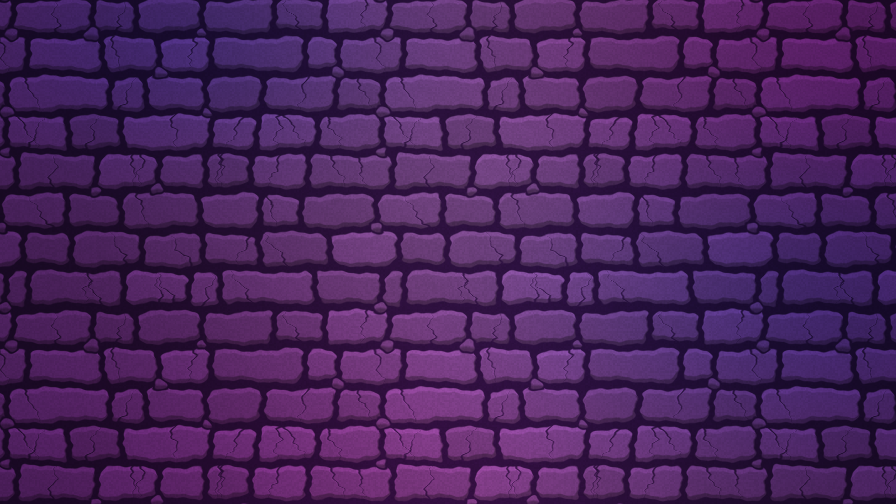
Reproduce this texture procedurally as a Shadertoy shader.

```glsl
// Purple cartoon stone wall: tiling uneven courses with cracks, pebbles and soft coloured light.

// Layout, in units of canvas height
const float COLS = 6.0;
const float ROWS = 8.0;
const vec2 STONE = vec2(0.1243, 0.0773);   // mean pitch of one stone
const vec2 ORIGIN = vec2(-0.017, 0.003);
const float JITTER = 0.33;                 // joint shift, in stone pitches
const float LEAN = 0.16;                   // slant of the upright joints
const float GAP = 0.0058;                  // half width of the mortar
const float CORNER = 0.012;
const float RIM = 0.0085;                  // lit top band
const float FOOT = 0.0075;                 // shaded lower band
const float CRACK_WIDTH = 0.0019;
const float CRACK_CHANCE = 0.5;
const float PEBBLE_CHANCE = 0.36;
const float GRAIN_CELLS = 300.0;

// Colours
const vec3 STONE_EDGE = vec3(0.275, 0.122, 0.345);
const vec3 STONE_CENTRE = vec3(0.445, 0.265, 0.492);
const vec3 MORTAR_EDGE = vec3(0.088, 0.034, 0.130);
const vec3 MORTAR_CENTRE = vec3(0.180, 0.068, 0.242);
const vec3 INDIGO = vec3(0.82, 1.02, 1.12);
const vec3 MAGENTA = vec3(1.13, 0.82, 1.04);

float hash(vec2 p) {
    return fract(sin(dot(p, vec2(127.1, 311.7))) * 4375.85);
}

float wrap(float i, float count) {
    return floor(mod(i + 0.5, count));
}

float cellHash(float col, float row, float salt) {
    return hash(vec2(wrap(col, COLS), wrap(row, ROWS)) + salt);
}

float rowShift(float row) {
    return hash(vec2(wrap(row, ROWS), 41.0));
}

// Position of an upright joint, in stone pitches; y is -0.5 to 0.5 in its row
float joint(float col, float row, float y) {
    float tilt = LEAN * (cellHash(col, row, 7.0) - 0.5);
    return col + JITTER * (2.0 * cellHash(col, row, 0.0) - 1.0) + tilt * y;
}

float roundBox(vec2 p, vec2 extent) {
    vec2 q = abs(p) - extent + CORNER;
    return length(max(q, 0.0)) + min(max(q.x, q.y), 0.0) - CORNER;
}

float zigzag(float t) {
    return abs(fract(t) - 0.5) * 4.0 - 1.0;
}

// Distance to a jagged crack that thins out along its length
float crack(vec2 p, vec2 extent, float seed) {
    float side = seed > 0.5 ? 1.0 : -1.0;
    float path = (fract(seed * 17.3) - 0.5) * extent.x * 1.2;
    path += (fract(seed * 31.7) - 0.5) * 1.5 * p.y;
    path += 0.005 * zigzag(p.y * 26.0 + seed * 9.0) + 0.002 * zigzag(p.y * 71.0 + seed);
    float along = clamp(0.5 - 0.5 * side * p.y / extent.y, 0.0, 1.0);
    return abs(p.x - path) * 0.8 - CRACK_WIDTH * (1.0 - 1.25 * along);
}

// Layered sines that close over one tile
vec2 wobble(vec2 p) {
    vec2 a = 6.28318 * p / (STONE * vec2(COLS, ROWS));
    return vec2(0.0020 * sin(a.y * 17.0 + a.x * 3.0) + 0.0010 * sin(a.y * 37.0 - a.x * 5.0),
                0.0032 * sin(a.x * 4.0 + a.y * 3.0) + 0.0016 * sin(a.x * 13.0 + a.y * 5.0)
                + 0.0007 * sin(a.x * 31.0 - a.y * 7.0));
}

void mainImage(out vec4 fragColor, in vec2 fragCoord) {
    vec2 uv = fragCoord / iResolution.y;
    vec2 screen = fragCoord / iResolution.xy;
    float aa = 0.9 / iResolution.y;
    vec2 p = uv - ORIGIN;
    p += wobble(p);

    // Find the stone around this point
    float row = floor(p.y / STONE.y);
    float y = p.y / STONE.y - row - 0.5;
    float x = p.x / STONE.x + rowShift(row);
    float col = floor(x);
    if (x < joint(col, row, y)) col -= 1.0;
    else if (x >= joint(col + 1.0, row, y)) col += 1.0;
    float left = joint(col, row, y);
    float right = joint(col + 1.0, row, y);
    vec2 local = vec2(x - 0.5 * (left + right), y) * STONE;
    vec2 extent = 0.5 * vec2(right - left, 1.0) * STONE - GAP;
    float droop = 0.003 * cellHash(col, row, 3.0);
    extent.y -= droop;
    local.y += droop * (2.0 * cellHash(col, row, 5.0) - 1.0);
    float stone = roundBox(local, extent);

    // Pebbles wedged where joints meet the courses
    float pebble = 1.0;
    float pebbleLight = 0.0;
    float bed = floor(p.y / STONE.y + 0.5);
    float nearCol = floor(p.x / STONE.x + rowShift(bed) + 0.5);
    for (float i = -1.0; i <= 1.0; i++) {
        float c = nearCol + i;
        if (cellHash(c, bed, 11.0) > PEBBLE_CHANCE) continue;
        vec2 q = p - vec2(joint(c, bed, -0.5) - rowShift(bed), bed) * STONE;
        float radius = mix(0.007, 0.0125, cellHash(c, bed, 13.0));
        float angle = atan(q.y, q.x) + 6.0 * cellHash(c, bed, 17.0);
        float d = length(q * vec2(0.88, 1.0)) - radius * (1.0 + 0.10 * sin(3.0 * angle));
        if (d < pebble) { pebble = d; pebbleLight = q.y / radius; }
    }
    stone = max(stone, 0.004 - pebble);

    // Broad light: bright middle, cool and warm patches
    float glow = exp(-pow((screen.x - 0.53) / 0.30, 2.0)) * (0.72 + 0.28 * smoothstep(1.0, 0.55, screen.y));
    float cool = exp(-18.0 * dot(screen - vec2(0.20, 0.92), screen - vec2(0.20, 0.92)))
               + exp(-12.0 * dot(screen - vec2(0.90, 0.40), screen - vec2(0.90, 0.40)));
    float warm = exp(-14.0 * dot(screen - vec2(0.94, 0.90), screen - vec2(0.94, 0.90)))
               + exp(-7.0 * dot(screen - vec2(0.35, 0.0), screen - vec2(0.35, 0.0)));
    vec3 tint = mix(vec3(1.0), INDIGO, min(cool, 1.0)) * mix(vec3(1.0), MAGENTA, min(warm, 1.0));
    vec3 face = mix(STONE_EDGE, STONE_CENTRE, glow) * tint;
    vec3 mortar = mix(MORTAR_EDGE, MORTAR_CENTRE, glow) * tint;

    // Stone face with a lit top, shaded foot and slight tone change
    float rim = smoothstep(-aa, aa, roundBox(local + vec2(-0.001, RIM), extent));
    float foot = smoothstep(-aa, aa, roundBox(local - vec2(-0.002, FOOT), extent));
    float topRim = smoothstep(-aa, aa, roundBox(local + vec2(-0.001, RIM), extent)) * step(0.0, local.y);
    float tone = 0.93 + 0.12 * cellHash(col, row, 19.0) + 0.05 * y;
    vec3 stoneColor = face * tone * (1.0 + 0.17 * topRim) * (1.0 - 0.30 * foot * (1.0 - rim * step(0.0, local.y)));

    // One main crack and an occasional second one
    for (float i = 0.0; i < 2.0; i++) {
        float chance = CRACK_CHANCE * (1.0 - 0.5 * i);
        if (cellHash(col, row, 23.0 + i) > chance) continue;
        float seed = cellHash(col, row, 29.0 + i);
        float lip = crack(local + vec2(0.0025, 0.0), extent, seed);
        stoneColor *= 1.0 + 0.12 * smoothstep(aa, -aa, lip);
        stoneColor = mix(stoneColor, mortar, 0.9 * smoothstep(aa, -aa, crack(local, extent, seed)));
    }

    vec3 color = mix(mortar, stoneColor, smoothstep(aa, -aa, stone));
    vec3 pebbleColor = face * mix(0.68, 1.02, smoothstep(-0.5, 0.2, pebbleLight));
    color = mix(color, pebbleColor, smoothstep(aa, -aa, pebble));

    // Fine grain
    color *= 1.0 + 0.09 * (hash(floor(uv * GRAIN_CELLS)) - 0.5);
    fragColor = vec4(color, 1.0);
}
```
